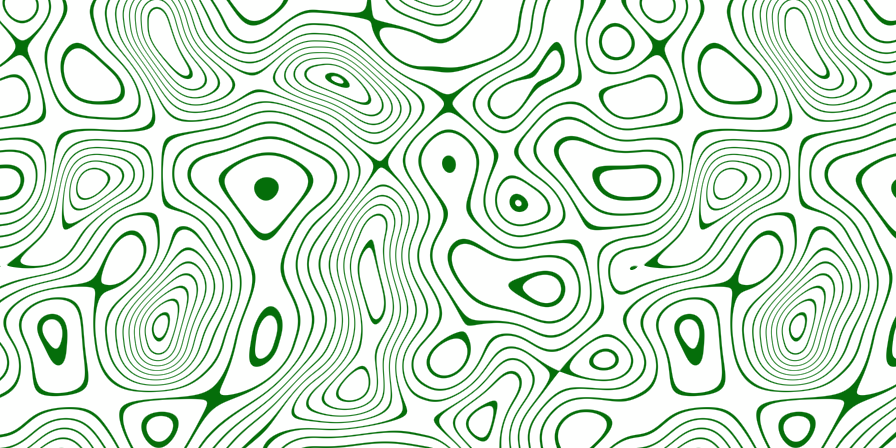
Reproduce this pattern procedurally as a WebGL 1 fragment shader.

```glsl
precision highp float;
// Green topographic contour lines over a tiling gradient-noise terrain.

uniform vec2 u_resolution;

const vec3 PAPER = vec3(0.995, 1.0, 0.995);
const vec3 INK = vec3(0.02, 0.43, 0.04);
const float TILE_SIZE = 1.422;   // side of one repeat, in canvas heights
const float TILE_CELLS = 6.0;    // noise cells along that side
const float LEVELS = 6.0;        // contour lines per unit of terrain height
const float STEEPNESS = 1.6;     // how much summits sharpen and basins flatten
const float LINE_SHARE = 0.165;  // part of each level step that is inked

float hash(vec2 p, vec2 seed) {
    vec3 q = fract(vec3(p.xyx + seed.xyx) * 0.1031);
    q += dot(q, q.yzx + 33.33);
    return fract((q.x + q.y) * q.z);
}

// Unit gradient at a lattice corner, wrapped so the terrain tiles
vec2 cornerGradient(vec2 corner, float period) {
    vec2 wrapped = floor(mod(corner + 0.5, period));
    float angle = 6.2831853 * hash(wrapped, vec2(17.0, 41.0));
    return vec2(cos(angle), sin(angle));
}

float cornerSlope(vec2 cell, vec2 f, vec2 corner, float period) {
    return dot(cornerGradient(cell + corner, period), f - corner);
}

float periodicNoise(vec2 p, float period) {
    vec2 cell = floor(p);
    vec2 f = p - cell;
    vec2 fade = f * f * f * (f * (f * 6.0 - 15.0) + 10.0);
    float low = mix(cornerSlope(cell, f, vec2(0.0, 0.0), period),
                    cornerSlope(cell, f, vec2(1.0, 0.0), period), fade.x);
    float high = mix(cornerSlope(cell, f, vec2(0.0, 1.0), period),
                     cornerSlope(cell, f, vec2(1.0, 1.0), period), fade.x);
    return mix(low, high, fade.y);
}

// Terrain height measured in contour levels
float terrainLevel(vec2 p) {
    float n = periodicNoise(p * TILE_CELLS / TILE_SIZE, TILE_CELLS);
    return LEVELS * exp(STEEPNESS * n);
}

// Integral of a stripe that inks the first part of every unit step
float stripeIntegral(float x, float share) {
    return floor(x) * share + min(fract(x), share);
}

// Stripe coverage averaged over a footprint, so thin lines stay smooth
float contourInk(float level, float footprint, float share) {
    float lower = level - 0.5 * footprint;
    float upper = level + 0.5 * footprint;
    return (stripeIntegral(upper, share) - stripeIntegral(lower, share)) / footprint;
}

void main() {
    vec2 p = gl_FragCoord.xy / u_resolution.y;
    float pixel = 1.0 / u_resolution.y;

    // Level change across one pixel
    float level = terrainLevel(p);
    vec2 change = vec2(terrainLevel(p + vec2(pixel, 0.0)),
                       terrainLevel(p + vec2(0.0, pixel))) - level;
    float footprint = max(1.2 * length(change), 0.002);

    // Fixed-height bands: hairlines on slopes, broad ink on flats
    float ink = contourInk(level, footprint, LINE_SHARE);
    gl_FragColor = vec4(mix(PAPER, INK, clamp(ink, 0.0, 1.0)), 1.0);
}
```
